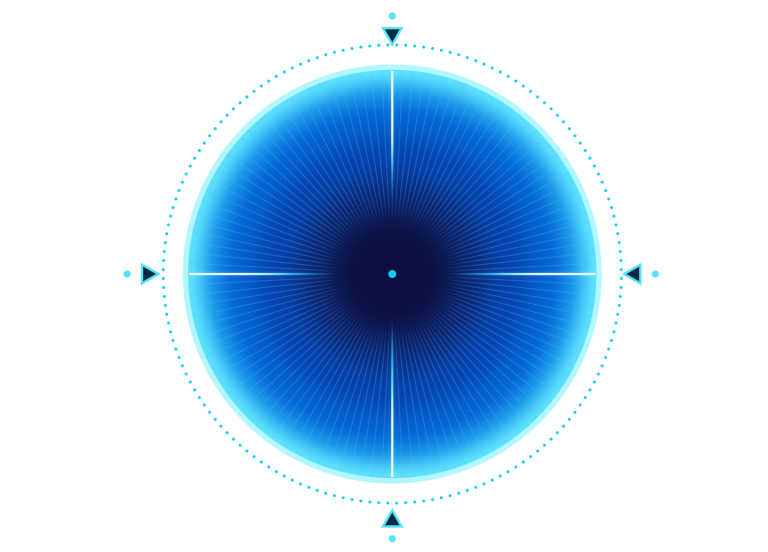
This background is drawn by a Shadertoy shader. Its source:

```glsl
const float TAU = 6.2831853;
const vec3 CYAN = vec3(0.33, 0.89, 0.98);

// Smooth coverage of a shape from its signed distance
float cover(float d) {
    float px = 1.0 / iResolution.y;
    return smoothstep(0.75 * px, -0.75 * px, d);
}

// Radial colour ramp from the dark core to the bright rim
vec3 discColor(float r) {
    vec3 c = vec3(0.05, 0.06, 0.25);
    c = mix(c, vec3(0.045, 0.13, 0.40), smoothstep(0.06, 0.14, r));
    c = mix(c, vec3(0.015, 0.27, 0.69), smoothstep(0.11, 0.225, r));
    c = mix(c, vec3(0.01, 0.41, 0.84), smoothstep(0.21, 0.30, r));
    c = mix(c, vec3(0.13, 0.64, 0.93), smoothstep(0.285, 0.345, r));
    return mix(c, vec3(0.36, 0.88, 0.99), smoothstep(0.325, 0.369, r));
}

// Distance from p to the nearest of n evenly spaced spokes
float spokeDistance(float angle, float r, float n) {
    float stepAngle = TAU / n;
    float local = mod(angle + 0.5 * stepAngle, stepAngle) - 0.5 * stepAngle;
    return r * abs(sin(local));
}

// Distance to a ring of n dots
float dottedRing(float angle, float r, float ringRadius, float n, float dotRadius) {
    float stepAngle = TAU / n;
    float local = mod(angle, stepAngle) - 0.5 * stepAngle;
    return length(r * vec2(cos(local), sin(local)) - vec2(ringRadius, 0.0)) - dotRadius;
}

// Triangle pointing inwards along the first axis
float arrowhead(vec2 q) {
    float side = dot(vec2(q.x - 0.4175, abs(q.y)), vec2(-0.495, 0.869));
    return max(q.x - 0.4535, side);
}

void mainImage(out vec4 fragColor, in vec2 fragCoord) {
    vec2 p = (fragCoord - 0.5 * iResolution.xy) / iResolution.y - vec2(0.0150, 0.0036);
    float r = length(p);
    float angle = atan(p.y, p.x);

    // Disc with thin rays
    vec3 disc = discColor(r);
    float ray = cover(spokeDistance(angle, r, 120.0) - 0.0009);
    float rayFade = 0.30 * smoothstep(0.075, 0.17, r);
    disc = mix(disc, vec3(0.42, 0.68, 0.98), ray * rayFade);

    // Four beams, brightening outwards
    bool horizontal = abs(p.x) > abs(p.y);
    vec2 axis = horizontal ? p : p.yx;
    float beamStart = horizontal ? 0.10 : (p.y > 0.0 ? 0.125 : 0.075);
    float beamFade = smoothstep(beamStart, beamStart + 0.12, r) * cover(r - 0.368);
    vec3 beamColor = mix(vec3(0.15, 0.78, 0.98), vec3(0.94, 1.0, 1.0), smoothstep(0.15, 0.28, r));
    disc = mix(disc, beamColor, 0.25 * beamFade * exp(-abs(axis.y) / 0.003));
    disc = mix(disc, beamColor, beamFade * cover(abs(axis.y) - 0.0019));

    // Centre dot
    disc = mix(disc, vec3(0.08, 0.80, 1.0), cover(r - 0.0072));

    // White ground, pale rim and disc
    vec3 color = vec3(1.0);
    color = mix(color, vec3(0.70, 0.97, 1.0), cover(r - 0.3795));
    color = mix(color, disc, cover(r - 0.3698));

    // Dotted orbit
    color = mix(color, vec3(0.08, 0.82, 0.95), cover(dottedRing(angle, r, 0.415, 160.0, 0.0027)));

    // Arrowheads and outer dots on each axis
    vec2 q = vec2(abs(axis.x + (horizontal ? 0.002 : 0.006)), axis.y);
    float arrow = arrowhead(q);
    color = mix(color, CYAN, cover(arrow));
    color = mix(color, vec3(0.03, 0.16, 0.26), cover(arrow + 0.0043));
    float outerDot = length(q - vec2(horizontal ? 0.4785 : 0.4735, 0.0)) - 0.0064;
    color = mix(color, CYAN, cover(outerDot));

    fragColor = vec4(color, 1.0);
}
```
